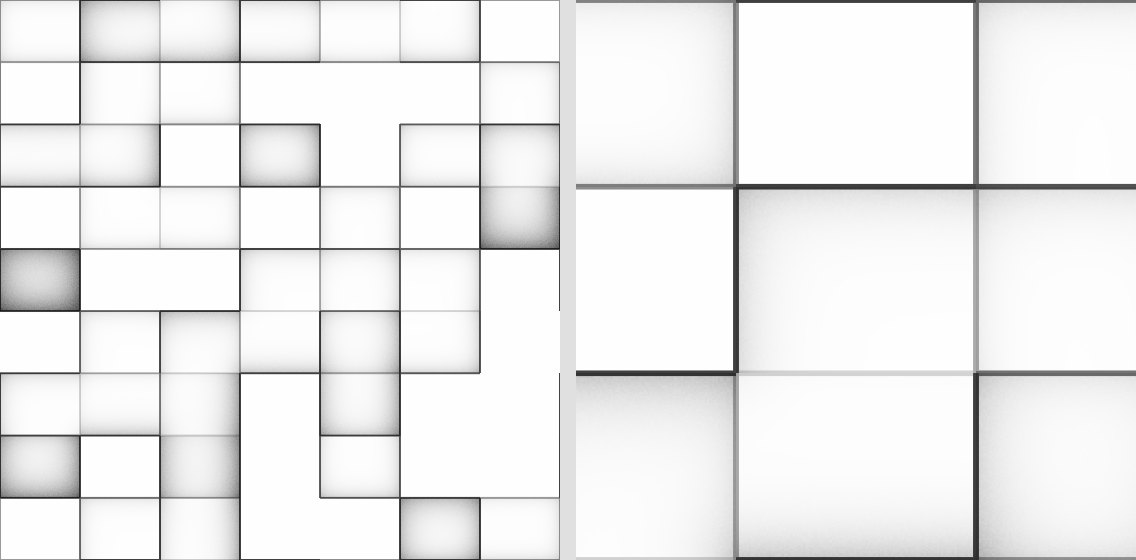
Left, the full canvas; right, a detail of the centre.
This background is drawn by a WebGL 1 fragment shader. Its source:

```glsl
precision highp float;
// Wall of white blocks, 7 across and 9 down, pushed in to different depths.
// Each block gets a hashed height; taller neighbours cast soft shade on it,
// and a thin seam is drawn wherever two heights differ.

uniform vec2 u_resolution;

const vec2  GRID         = vec2(7.0, 9.0);
const vec3  BLOCK_COLOR  = vec3(0.995);
const vec3  SHADOW_COLOR = vec3(0.06);
const float FLUSH_SHARE  = 0.36;    // blocks at full height
const float MIN_RECESS   = 0.22;    // least depth of the other blocks
const float SEAM_HALF    = 0.0017;  // half width, in canvas units
const float SEAM_PALE    = 0.17;
const float SEAM_DARK    = 0.80;
const float SHADE        = 0.44;    // shade at the foot of the tallest step
const float REACH_NEAR   = 0.007;   // falloff length for low and tall steps
const float REACH_FAR    = 0.025;
const float CORNER_SHADE = 0.35;    // weight of diagonal neighbours
const float LEAN         = 0.18;    // extra shade at the right and bottom
const float GRAIN        = 0.14;
const float GRAIN_CELLS  = 768.0;
const float SEED         = 23.0;

float hash(vec2 p) {
  vec3 q = fract(p.xyx * vec3(0.1031, 0.1030, 0.0973));
  q += dot(q, q.yzx + 33.33);
  return fract((q.x + q.y) * q.z);
}

// Height from 0 to 1, wrapped so that the wall tiles
float blockHeight(vec2 cell) {
  vec2 id = mod(cell, GRID) * vec2(7.0, 13.0) + SEED;
  float r = hash(id + 61.0);
  float recess = mix(MIN_RECESS, 1.0, r * r);
  return 1.0 - recess * step(FLUSH_SHARE, hash(id));
}

void main() {
  vec2 uv = gl_FragCoord.xy / u_resolution;
  float pixel = 1.0 / min(u_resolution.x, u_resolution.y);
  vec2 cell = floor(uv * GRID);
  vec2 local = fract(uv * GRID);
  float height = blockHeight(cell);

  float light = 1.0;
  float seam = 0.0;
  for (int j = -1; j <= 1; j++) {
    for (int i = -1; i <= 1; i++) {
      vec2 side = vec2(float(i), float(j));
      float steps = abs(side.x) + abs(side.y);
      if (steps < 0.5) continue;

      // Distance to the neighbouring block
      vec2 gap = max(max(side - local, local - side - 1.0), 0.0) / GRID;
      float dist = length(gap);
      float diff = blockHeight(cell + side) - height;

      // Soft shade below a taller neighbour
      float rise = max(diff, 0.0);
      float weight = steps > 1.5 ? CORNER_SHADE : 1.0;
      weight *= 1.0 + LEAN * (side.x - side.y);
      float reach = mix(REACH_NEAR, REACH_FAR, rise);
      light *= 1.0 - SHADE * rise * weight * exp(-dist / reach);

      // Seam on both sides of a shared edge
      if (steps < 1.5) {
        float strength = mix(SEAM_PALE, SEAM_DARK, smoothstep(0.08, 0.42, abs(diff)));
        strength *= step(0.001, abs(diff));
        float line = 1.0 - smoothstep(SEAM_HALF - 0.5 * pixel, SEAM_HALF + 0.5 * pixel, dist);
        seam = max(seam, line * strength);
      }
    }
  }

  // Fine grain, only where there is shade
  float noise = hash(floor(uv * GRAIN_CELLS) + SEED) - 0.5;
  light += noise * GRAIN * (1.0 - light);
  light *= 1.0 - seam;

  gl_FragColor = vec4(mix(SHADOW_COLOR, BLOCK_COLOR, clamp(light, 0.0, 1.0)), 1.0);
}
```
